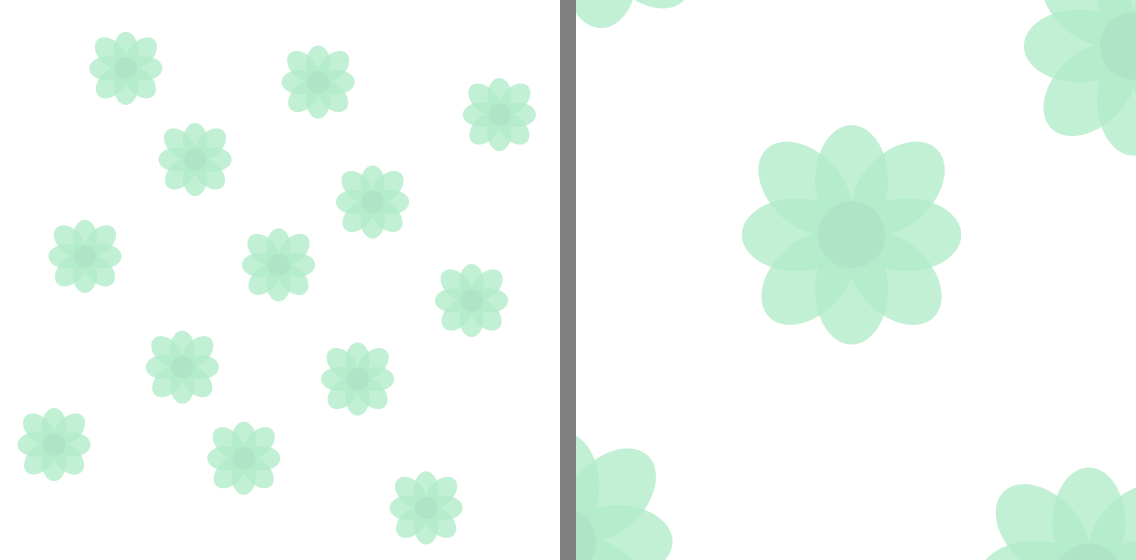
Left, the full canvas; right, a detail of the centre.
This pattern is drawn by a Shadertoy shader. Its source:

```glsl
// Scattered pale mint flowers with eight translucent petals on white, tiling seamlessly.

const vec3 PAPER = vec3(1.0);
const vec3 PETAL_COLOR = vec3(0.695, 0.925, 0.79);
const vec3 HEART_COLOR = vec3(0.688, 0.89, 0.775);
const float PETAL_ALPHA = 0.78;
const float HEART_ALPHA = 0.9;

const int FLOWERS = 13;            // points of a tilted square lattice
const float LATTICE_STEP = 5.0;    // 5 * 5 = -1 mod 13 makes the lattice square
const float MARGIN = 0.106;        // keeps whole flowers inside the tile
const float JITTER = 0.035;        // largest shift of a flower from its lattice point
const int PETALS = 8;
const vec2 PETAL_RADII = vec2(0.0328, 0.0217);
const float STRAIGHT_OFFSET = 0.0325;
const float DIAGONAL_OFFSET = 0.0378;
const float UPPER_LIFT = 0.0013;   // upper diagonal petals reach slightly further
const float HEART_RADIUS = 0.0200;
const float TAU = 6.2831853;

vec2 hash2(float n) {
    return fract(sin(vec2(n * 127.1 + 3.7, n * 269.5 + 8.3)) * 4375.85);
}

// Lattice point moved by a random vector inside a disc
vec2 flowerCenter(float index) {
    float count = float(FLOWERS);
    vec2 cell = vec2(index, mod(index * LATTICE_STEP + 2.0, count));
    vec2 lattice = mix(vec2(MARGIN), vec2(1.0 - MARGIN), cell / (count - 1.0));
    vec2 random = hash2(index + 1.0);
    float angle = TAU * random.x;
    return lattice + JITTER * sqrt(random.y) * vec2(cos(angle), sin(angle));
}

float coverage(float dist, float pixel) {
    return clamp(0.5 - dist / pixel, 0.0, 1.0);
}

// First-order distance: implicit value over the length of its gradient
float ellipseDistance(vec2 p, vec2 radii) {
    float level = max(length(p / radii), 0.01);
    float slope = length(p / (radii * radii));
    return level * (level - 1.0) / max(slope, 0.01 / radii.x);
}

// Lays one flower, centred on the origin, over the base colour
vec3 paintFlower(vec3 base, vec2 p, float pixel) {
    for (int k = 0; k < PETALS; k++) {
        float angle = TAU * float(k) / float(PETALS);
        vec2 axis = vec2(cos(angle), sin(angle));
        float offset = k % 2 == 0 ? STRAIGHT_OFFSET
                                  : DIAGONAL_OFFSET + UPPER_LIFT * sign(axis.y);
        vec2 local = vec2(dot(p, axis) - offset, dot(p, vec2(-axis.y, axis.x)));
        float petal = coverage(ellipseDistance(local, PETAL_RADII), pixel);
        base = mix(base, PETAL_COLOR, PETAL_ALPHA * petal);
    }
    float heart = coverage(length(p) - HEART_RADIUS, pixel);
    return mix(base, HEART_COLOR, HEART_ALPHA * heart);
}

void mainImage(out vec4 fragColor, in vec2 fragCoord) {
    vec2 uv = fragCoord / iResolution.xy;
    float pixel = 1.0 / min(iResolution.x, iResolution.y);
    vec3 color = PAPER;

    for (int i = 0; i < FLOWERS; i++) {
        vec2 p = uv - flowerCenter(float(i));
        p -= floor(p + 0.5);       // nearest copy across the tile edges
        color = paintFlower(color, p, pixel);
    }
    fragColor = vec4(color, 1.0);
}
```
